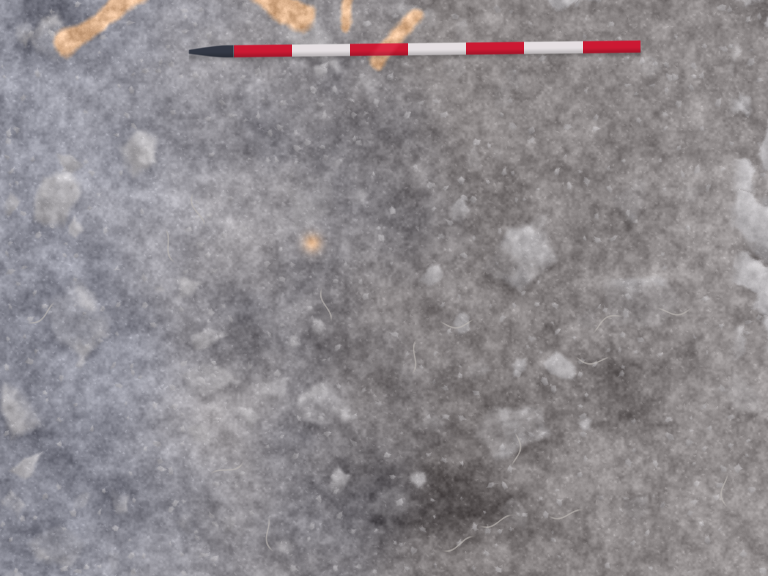
Write a Shadertoy shader that draws this texture.

```glsl
const vec3 COOL_DUST = vec3(0.555, 0.560, 0.605);
const vec3 WARM_SOIL = vec3(0.545, 0.525, 0.525);
const vec3 PALE_STONE = vec3(0.69, 0.68, 0.69);
const vec3 SUNLIGHT = vec3(0.93, 0.74, 0.57);
const vec3 ROD_RED = vec3(0.80, 0.10, 0.20);
const vec3 ROD_WHITE = vec3(0.90, 0.88, 0.89);
const vec3 ROD_TIP = vec3(0.20, 0.22, 0.27);

float hash(vec2 p) {
    vec3 q = fract(vec3(p.xyx) * 0.1031);
    q += dot(q, q.yzx + 33.33);
    return fract((q.x + q.y) * q.z);
}

vec2 hash2(vec2 p) { return vec2(hash(p), hash(p + 71.7)); }

mat2 turn(float a) { return mat2(cos(a), sin(a), -sin(a), cos(a)); }

float noise(vec2 p) {
    vec2 i = floor(p), f = fract(p);
    f = f * f * (3.0 - 2.0 * f);
    return mix(mix(hash(i), hash(i + vec2(1, 0)), f.x),
               mix(hash(i + vec2(0, 1)), hash(i + vec2(1, 1)), f.x), f.y);
}

float fbm(vec2 p) {
    float sum = 0.0, amp = 0.5;
    for (int i = 0; i < 6; i++) {
        sum += amp * noise(p);
        p = turn(0.6) * p * 2.03 + 17.0;
        amp *= 0.5;
    }
    return sum;
}

float blob(vec2 p, vec2 centre, vec2 size) {
    vec2 d = (p - centre) / size;
    return exp(-dot(d, d));
}

float segment(vec2 p, vec2 a, vec2 b) {
    vec2 ab = b - a;
    return length(p - a - ab * clamp(dot(p - a, ab) / dot(ab, ab), 0.0, 1.0));
}

// Faceted stones scattered on a jittered grid: x = cover, y = facing to the light
vec2 stones(vec2 p, float scale, float density, float radius, float soft) {
    vec2 q = p * scale, base = floor(q), result = vec2(0);
    float rough = (fbm(q * 2.5 + scale) - 0.5) * radius * 0.9;
    for (int n = 0; n < 9; n++) {
        vec2 cell = base + vec2(n % 3 - 1, n / 3 - 1);
        vec2 id = cell + scale * 3.0;
        if (hash(id + 5.3) > density) continue;
        vec2 d = q - cell - 0.15 - 0.7 * hash2(id);
        float size = radius * mix(0.45, 1.1, hash(id + 9.1));
        vec2 e = turn(6.283 * hash(id + 2.7)) * d * vec2(1.0, 1.35);
        float edge = -size;
        for (int k = 0; k < 5; k++) {
            float r = hash(id + float(k) * 13.1);
            float a = 1.257 * (float(k) + 0.6 * r);
            edge = max(edge, dot(e, vec2(cos(a), sin(a))) - size * (0.6 + 0.4 * r));
        }
        float cover = smoothstep(soft, -soft, edge + rough);
        if (cover > result.x) result = vec2(cover, dot(d, vec2(0.45, 0.8)) / size);
    }
    return result;
}

vec3 layStones(vec3 col, vec2 s, float amount, float grain) {
    vec3 face = PALE_STONE + 0.10 * s.y + 0.30 * (grain - 0.5);
    return mix(col, face, s.x * amount);
}

// Short, pale, curling rootlets
float rootlets(vec2 p, float px) {
    float cover = 0.0;
    for (int i = 0; i < 16; i++) {
        vec2 id = vec2(float(i), 3.0);
        vec2 d = turn(6.283 * hash(id + 8.0)) * (p - hash2(id) * vec2(1.33, 0.65));
        float bend = 0.008 * sin(d.x * 75.0 + 9.0 * hash(id + 4.0));
        float line = smoothstep(0.0008 + px, 0.0003, abs(d.y - bend));
        cover = max(cover, line * smoothstep(0.032, 0.018, abs(d.x)));
    }
    return cover;
}

vec3 soil(vec2 p) {
    float broad = fbm(p * 3.0 + 4.0);
    float warmth = smoothstep(0.1, 0.8, p.x + 0.6 * (broad - 0.5));
    vec3 col = mix(COOL_DUST, WARM_SOIL, warmth);
    float relief = fbm(p * 7.0) - fbm(p * 7.0 + vec2(0.10, 0.22));
    float hollow = blob(p, vec2(1.02, 0.37), vec2(0.20, 0.15))
                 + blob(p, vec2(0.77, 0.14), vec2(0.17, 0.11))
                 + 0.8 * blob(p, vec2(0.50, 0.42), vec2(0.18, 0.12))
                 + 0.7 * blob(p, vec2(0.15, 0.08), vec2(0.22, 0.07))
                 + 1.2 * blob(p, vec2(0.02, 0.97), vec2(0.12, 0.09));
    col += 0.28 * (broad - 0.47) + 0.36 * relief;
    return col - 0.17 * hollow * smoothstep(0.25, 0.65, fbm(p * 8.0 + 31.0));
}

void mainImage(out vec4 fragColor, in vec2 fragCoord) {
    float px = 1.0 / iResolution.y;
    vec2 p = fragCoord * px;
    float grain = fbm(p * 65.0);
    vec2 warped = p + 0.035 * (vec2(fbm(p * 14.0), fbm(p * 14.0 + 50.0)) - 0.5);
    vec3 col = soil(p) + 0.24 * (grain - 0.49) + 0.08 * (noise(p * 210.0) - 0.5);

    // Half-buried stones, each with a dark foot, then pebbles and grit
    float bare = smoothstep(0.40, 0.60, fbm(p * 11.0 + 80.0));
    vec2 big = stones(p, 5.0, 0.5, 0.34, 0.05);
    float foot = stones(p + vec2(0.004, 0.012), 5.0, 0.5, 0.34, 0.09).x;
    col -= 0.09 * foot * (1.0 - big.x);
    col = layStones(col, big, 0.25 + 0.6 * bare, grain);
    col = layStones(col, stones(p, 13.0, 0.28, 0.32, 0.07), 0.2 + 0.6 * bare, grain);
    col = layStones(col, stones(p, 42.0, 0.22, 0.28, 0.10), 0.6, grain);
    vec2 grit = stones(p, 95.0, 0.3, 0.33, 0.2);
    col += grit.x * (0.04 + 0.07 * grit.y);

    // Rubble wall along the right and upper edges
    float wall = max(smoothstep(1.26, 1.29, warped.x) * smoothstep(0.3, 0.45, p.y),
                     smoothstep(0.965, 0.98, warped.y) * smoothstep(0.65, 0.75, p.x));
    vec2 rubble = stones(p, 9.0, 1.0, 0.62, 0.06);
    col = mix(col, layStones(col - 0.06, rubble, 0.95, grain) + 0.03, wall);
    col = mix(col, vec3(0.74, 0.72, 0.70), 0.6 * rootlets(p, px));

    // Slanting patches of warm sun
    float sun = segment(warped, vec2(0.11, 0.92), vec2(0.25, 1.01)) - 0.018;
    sun = min(sun, segment(warped, vec2(0.45, 1.01), vec2(0.52, 0.965)) - 0.022);
    sun = min(sun, segment(warped, vec2(0.61, 1.01), vec2(0.60, 0.95)) - 0.010);
    sun = min(sun, segment(warped, vec2(0.72, 0.97), vec2(0.65, 0.89)) - 0.013);
    float lit = max(smoothstep(0.006, -0.006, sun), blob(p, vec2(0.542, 0.578), vec2(0.015)));
    col = mix(col, SUNLIGHT + 0.5 * (grain - 0.5), 0.85 * lit);

    // Banded measuring rod with a tapered tip and a soft shadow
    vec2 rod = p - vec2(0.406, 0.911);
    rod.y -= 0.0115 * rod.x;
    float along = rod.x / 0.1009;
    float halfWidth = 0.0095 * smoothstep(-1.1, -0.1, along) + 0.001;
    float ends = smoothstep(-px, px, rod.x + 0.078) * smoothstep(px, -px, rod.x - 0.706);
    vec3 paint = mix(ROD_RED, ROD_WHITE, step(1.0, mod(along, 2.0)));
    paint = mix(ROD_TIP, paint, smoothstep(-px, px, rod.x));
    paint *= 1.0 - 0.18 * smoothstep(0.0, 0.01, -rod.y);
    col *= 1.0 - 0.2 * ends * smoothstep(0.012, 0.0, abs(rod.y + 0.009));
    col = mix(col, paint + 0.06 * lit, ends * smoothstep(px, -px, abs(rod.y) - halfWidth));

    fragColor = vec4(clamp(col, 0.0, 1.0), 1.0);
}
```
